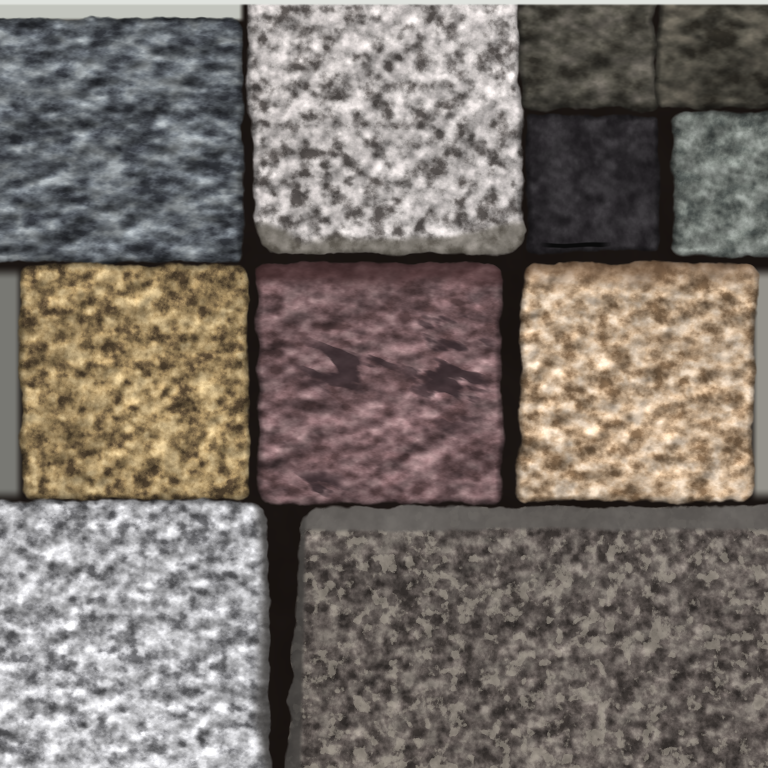
This texture is drawn by a Shadertoy shader. Its source:

```glsl
float hash(vec2 p) {
    return fract(sin(dot(p, vec2(127.1, 311.7))) * 43758.545);
}

float noise(vec2 p) {
    vec2 cell = floor(p), f = fract(p);
    f = f * f * (3.0 - 2.0 * f);
    float low = mix(hash(cell), hash(cell + vec2(1, 0)), f.x);
    float high = mix(hash(cell + vec2(0, 1)), hash(cell + vec2(1, 1)), f.x);
    return mix(low, high, f.y);
}

float fbm(vec2 p) {
    float sum = 0.0, amp = 0.5;
    for (int i = 0; i < 4; i++) {
        sum += amp * noise(p);
        p = mat2(1.6, 1.1, -1.1, 1.6) * p + 7.3;
        amp *= 0.5;
    }
    return sum / 0.9375;
}

float roundBox(vec2 p, vec2 halfSize, float radius) {
    vec2 q = abs(p) - halfSize + radius;
    return length(max(q, 0.0)) + min(max(q.x, q.y), 0.0) - radius;
}

// Soft elliptical patch
float patchMask(vec2 uv, vec2 center, vec2 size) {
    return 1.0 - smoothstep(0.3, 1.0, length((uv - center) / size));
}

// Mineral colours run from dark through mid to light
vec3 mineral(float t, vec3 dark, vec3 mid, vec3 light) {
    return t < 0.5 ? mix(dark, mid, t * 2.0) : mix(mid, light, t * 2.0 - 1.0);
}

// Edges are left, bottom, right, top; returns the coverage mask
float paintStone(inout vec3 color, vec2 uv, vec4 edges, float lean, float radius,
                 vec3 dark, vec3 mid, vec3 light, vec2 grain, float relief) {
    vec2 p = uv - 0.5 * (edges.xy + edges.zw);
    p.x -= lean * p.y;
    float rough = (fbm(uv * 34.0 + edges.xy * 50.0) - 0.5) * 0.013;
    float d = roundBox(p, 0.5 * (edges.zw - edges.xy), radius) + rough;
    float mask = 1.0 - smoothstep(-0.002, 0.002, d);

    // Mineral grain, with chipped relief lit from above
    vec2 seed = edges.xy * 91.0;
    float speck = clamp(0.5 + (fbm(uv * grain + seed) - 0.5) * 1.9, 0.0, 1.0);
    vec2 q = uv * grain * 0.6 + seed + 19.0;
    float slope = fbm(q) - fbm(q + vec2(-0.003, 0.005) * grain);
    vec3 surface = mineral(speck, dark, mid, light);
    surface *= clamp(1.0 + slope * relief, 0.4, 1.4);
    surface *= 0.88 + 0.24 * fbm(uv * 9.0 + seed);
    surface *= mix(0.6, 1.0, smoothstep(0.0, 0.009, -d));
    color = mix(color, surface, mask);
    return mask;
}

void tint(inout vec3 color, vec3 shade, float amount) {
    color = mix(color, shade, clamp(amount, 0.0, 1.0));
}

void mainImage(out vec4 fragColor, in vec2 fragCoord) {
    vec2 uv = fragCoord / iResolution.xy;
    float wave = fbm(uv * 18.0) - 0.5;

    // Dark joints, pale side margins and top strip
    vec3 color = vec3(0.095, 0.075, 0.065) + 0.03 * wave;
    float row = smoothstep(0.345, 0.365, uv.y) * (1.0 - smoothstep(0.635, 0.655, uv.y));
    tint(color, vec3(0.47, 0.47, 0.45), row * (1.0 - smoothstep(0.018, 0.032, uv.x)));
    tint(color, vec3(0.58, 0.57, 0.54), row * smoothstep(0.975, 0.988, uv.x));
    float slateTop = smoothstep(0.97, 0.978, uv.y) * (1.0 - smoothstep(0.31, 0.32, uv.x));
    tint(color, vec3(0.76, 0.77, 0.74), slateTop);

    // Upper row: slate and pale granite
    paintStone(color, uv, vec4(-0.1, 0.658, 0.317, 0.974), 0.0, 0.012,
        vec3(0.19, 0.20, 0.22), vec3(0.37, 0.39, 0.41), vec3(0.55, 0.57, 0.58), vec2(48, 92), 1.25);
    float granite = paintStone(color, uv, vec4(0.325, 0.67, 0.678, 1.04), -0.04, 0.035,
        vec3(0.33, 0.31, 0.30), vec3(0.70, 0.68, 0.67), vec3(0.92, 0.89, 0.88), vec2(74, 80), 0.7);
    float lip = 0.714 - 0.022 * smoothstep(0.34, 0.40, uv.x) + 0.02 * smoothstep(0.55, 0.68, uv.x);
    float underside = 1.0 - smoothstep(lip - 0.010, lip + 0.002, uv.y + 0.02 * wave);
    tint(color, vec3(0.36, 0.34, 0.30), granite * underside * 0.65);

    // Four small setts
    paintStone(color, uv, vec4(0.676, 0.858, 0.854, 1.03), -0.02, 0.010,
        vec3(0.17, 0.16, 0.14), vec3(0.29, 0.28, 0.25), vec3(0.40, 0.38, 0.35), vec2(44, 64), 1.2);
    paintStone(color, uv, vec4(0.855, 0.858, 1.08, 1.03), 0.0, 0.010,
        vec3(0.15, 0.14, 0.12), vec3(0.27, 0.26, 0.23), vec3(0.38, 0.36, 0.32), vec2(38, 60), 1.5);
    float basalt = paintStone(color, uv, vec4(0.686, 0.672, 0.858, 0.85), 0.0, 0.006,
        vec3(0.13, 0.12, 0.13), vec3(0.18, 0.17, 0.18), vec3(0.24, 0.23, 0.24), vec2(70, 70), 0.5);
    float crack = 1.0 - smoothstep(0.0015, 0.004, abs(uv.y - 0.681 - 0.01 * wave));
    crack *= smoothstep(0.70, 0.72, uv.x) * (1.0 - smoothstep(0.78, 0.80, uv.x));
    tint(color, vec3(0.04), basalt * crack);
    paintStone(color, uv, vec4(0.875, 0.665, 1.08, 0.855), 0.0, 0.016,
        vec3(0.27, 0.29, 0.28), vec3(0.42, 0.44, 0.42), vec3(0.56, 0.58, 0.56), vec2(74, 84), 0.8);

    // Middle row: ochre, porphyry and cream
    paintStone(color, uv, vec4(0.026, 0.350, 0.324, 0.655), -0.01, 0.016,
        vec3(0.28, 0.23, 0.17), vec3(0.60, 0.51, 0.36), vec3(0.80, 0.71, 0.54), vec2(82, 86), 0.8);
    float porphyry = paintStone(color, uv, vec4(0.336, 0.345, 0.653, 0.657), -0.015, 0.014,
        vec3(0.31, 0.235, 0.235), vec3(0.45, 0.355, 0.36), vec3(0.58, 0.48, 0.48), vec2(54, 88), 1.1);
    tint(color, vec3(0.25, 0.16, 0.16), porphyry * smoothstep(0.622, 0.645, uv.y + 0.02 * wave) * 0.65);

    // Scattered dark chips gather in three worn patches
    float worn = patchMask(uv, vec2(0.455, 0.525), vec2(0.10, 0.06));
    worn = max(worn, patchMask(uv, vec2(0.585, 0.53), vec2(0.09, 0.13)));
    worn = max(worn, patchMask(uv, vec2(0.41, 0.365), vec2(0.055, 0.03)));
    float chips = fbm(vec2(uv.x * 22.0, (uv.y + 0.3 * uv.x) * 55.0));
    tint(color, vec3(0.19, 0.15, 0.16), porphyry * worn * smoothstep(0.50, 0.64, chips) * 0.8);

    float cream = paintStone(color, uv, vec4(0.677, 0.348, 0.983, 0.657), 0.025, 0.016,
        vec3(0.46, 0.37, 0.28), vec3(0.74, 0.64, 0.53), vec3(0.90, 0.82, 0.73), vec2(68, 90), 0.9);
    tint(color, vec3(0.43, 0.33, 0.25), cream * smoothstep(0.62, 0.655, uv.y + 0.03 * wave) * 0.6);

    // Lower row: white granite with a shaded right side
    float white = paintStone(color, uv, vec4(-0.1, -0.1, 0.350, 0.348), -0.015, 0.025,
        vec3(0.38, 0.38, 0.39), vec3(0.68, 0.68, 0.69), vec3(0.89, 0.89, 0.90), vec2(76, 92), 1.0);
    tint(color, vec3(0.27, 0.26, 0.25), white * smoothstep(0.330, 0.348, uv.x + 0.02 * wave) * 0.75);

    // Brown block with smooth chamfers and pale flecks
    float block = paintStone(color, uv, vec4(0.380, -0.1, 1.1, 0.340), 0.07, 0.022,
        vec3(0.21, 0.19, 0.18), vec3(0.36, 0.33, 0.315), vec3(0.52, 0.49, 0.46), vec2(86, 92), 0.7);
    float fleck = smoothstep(0.53, 0.70, fbm(uv * 88.0 + 3.0));
    tint(color, vec3(0.64, 0.61, 0.56), block * fleck * 0.6);
    float topFace = smoothstep(0.307, 0.314, uv.y + 0.01 * wave);
    float sideFace = 1.0 - smoothstep(0.388, 0.395, uv.x - 0.02 * uv.y);
    vec3 chamfer = vec3(0.38, 0.365, 0.35) + 0.10 * wave;
    tint(color, chamfer, block * topFace * 0.9);
    tint(color, chamfer * 0.72, block * sideFace * 0.85);

    // Bright rim along the very top
    tint(color, vec3(0.88, 0.89, 0.87), smoothstep(0.992, 0.996, uv.y));
    fragColor = vec4(color, 1.0);
}
```
